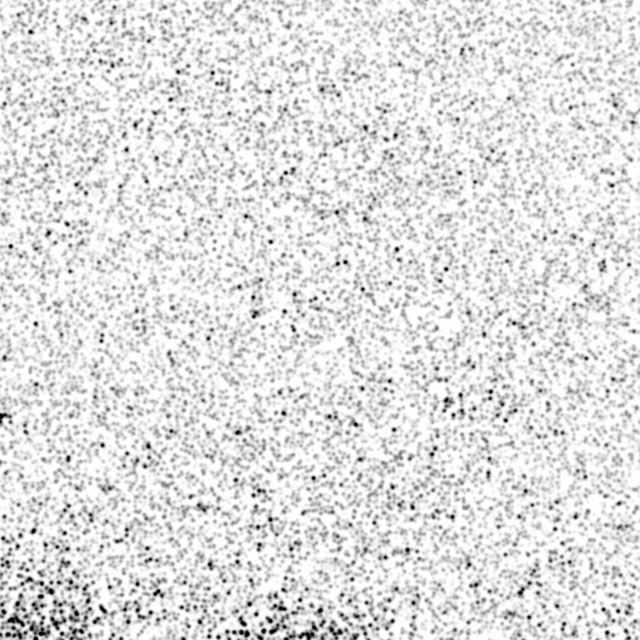
Give the GLSL for this texture, as a Shadertoy shader.

```glsl
// Pale paper covered in fine grey grain, with dark specks gathering in veins and at the lower edge.

const float GRAINS = 160.0;        // grain cells across the canvas
const float GRAIN_SPREAD = 0.31;   // width of each soft grain, in cells
const float GRAIN_DARKNESS = 0.44;
const float GRAIN_BIAS = 0.065;    // lifts the gaps between grains to paper white
const float JITTER = 0.84;
const float SPECK_BASE = 0.007;    // chance of a dark speck anywhere
const float VEIN_CHANCE = 0.085;
const float VEIN_SCALE = 8.0;
const float VEIN_WIDTH = 0.13;
const float PAPER = 0.995;
const float INK = 0.01;

vec3 hash3(vec2 p) {
    vec3 q = fract(p.xyx * vec3(0.1031, 0.1030, 0.0973));
    q += dot(q, q.yxz + 33.33);
    return fract((q.xxy + q.yzz) * q.zyx);
}

// Slow, uneven drift in the range -1 to 1
float drift(vec2 p) {
    return (sin(p.x * 9.0 + 2.0 * sin(p.y * 7.0 + 1.0))
          + sin(p.y * 13.0 - p.x * 6.0 + 2.0 * sin(p.x * 11.0))) * 0.5;
}

// Thin broken lines along the borders of warped cells
float veins(vec2 uv) {
    vec2 p = uv * VEIN_SCALE;
    p += 0.3 * sin(p.yx * 2.3 + vec2(0.4, 2.1)) + 0.12 * sin(p.yx * 6.1 + vec2(1.7, 0.2));
    vec2 cell = floor(p);
    float nearest = 9.0, second = 9.0;
    for (int y = -1; y <= 1; y++)
    for (int x = -1; x <= 1; x++) {
        vec2 id = cell + vec2(x, y);
        float d = length(id + hash3(id + 71.0).xy - p);
        second = min(second, max(nearest, d));
        nearest = min(nearest, d);
    }
    float gaps = smoothstep(-0.3, 0.6, drift(uv * 2.3 + 4.0));
    return (1.0 - smoothstep(0.0, VEIN_WIDTH, second - nearest)) * gaps;
}

// Soft elliptical patch
float patchAt(vec2 uv, vec2 centre, vec2 size) {
    vec2 d = (uv - centre) / size;
    return exp(-dot(d, d));
}

// Chance that a grain becomes a dark speck
float speckChance(vec2 uv) {
    float low = exp(-uv.y / 0.22);
    float chance = SPECK_BASE + 0.035 * low;
    chance += VEIN_CHANCE * veins(uv) * (0.7 + 1.3 * low);
    chance += 0.022 * smoothstep(0.1, 0.9, drift(uv * 1.6));
    chance += 0.24 * patchAt(uv, vec2(0.02, 0.04), vec2(0.18, 0.11));
    chance += 0.32 * patchAt(uv, vec2(0.04, 0.015), vec2(0.11, 0.035));
    chance += 0.50 * patchAt(uv, vec2(0.46, 0.0), vec2(0.10, 0.045));
    chance += 0.80 * patchAt(uv, vec2(0.0, 0.35), vec2(0.012, 0.018));
    return chance * mix(1.0, 0.55, smoothstep(0.5, 1.0, uv.x) * smoothstep(0.4, 1.0, uv.y));
}

void mainImage(out vec4 fragColor, in vec2 fragCoord) {
    vec2 uv = fragCoord / iResolution.xy;
    vec2 p = uv * GRAINS;
    vec2 cell = floor(p);
    float tone = 0.0;

    // Overlapping soft grains, a few of them turned into specks
    for (int y = -1; y <= 1; y++)
    for (int x = -1; x <= 1; x++) {
        vec2 id = cell + vec2(x, y);
        vec3 place = hash3(id + 13.0);
        vec3 kind = hash3(id + 211.0);
        vec2 offset = id + 0.5 + JITTER * (place.xy - 0.5) - p;
        float weight = GRAIN_DARKNESS * pow(place.z, 1.6);
        float chance = speckChance((id + 0.5) / GRAINS);
        weight += step(kind.x, chance) * mix(0.25, 0.9, kind.y);
        tone += weight * exp(-dot(offset, offset) / GRAIN_SPREAD);
    }

    // Gentle change of strength over the sheet
    float strength = 1.0 + 0.08 * drift(uv * 0.7 + 2.0) - 0.08 * uv.x * uv.y;
    float darkness = clamp((tone - GRAIN_BIAS) * strength, 0.0, 1.0);
    fragColor = vec4(vec3(mix(PAPER, INK, darkness)), 1.0);
}
```
